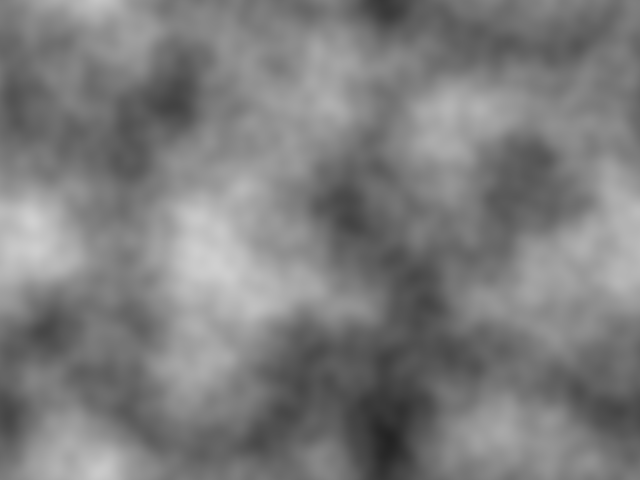
A WebGL 1 fragment shader for this texture:

```glsl
precision highp float;
// Soft grey clouds: seamless fractal gradient noise in four wrapped octaves.

uniform vec2 u_resolution;

const vec2 BASE_CELLS = vec2(4.0, 3.0);  // whole cells across the tile
const int OCTAVES = 4;
const float GAIN = 0.5;                  // amplitude ratio between octaves
const float FIRST_SEED = 5.0;
const float SEED_STEP = 37.0;
const float CONTRAST = 0.48;
const vec3 MEAN_GREY = vec3(0.49);
const float TAU = 6.2831853;
const float HASH_SIZE = 289.0;

// Integer scramble, exact in floats
float permute(float n) {
  return mod((34.0 * n + 1.0) * n, HASH_SIZE);
}

// Slope contributed by one lattice corner, wrapped at the tile edge
float cornerSlope(vec2 p, vec2 corner, vec2 cells, float seed) {
  vec2 wrapped = mod(corner, cells);
  float angle = TAU * permute(permute(wrapped.x + seed) + wrapped.y) / HASH_SIZE;
  return dot(vec2(cos(angle), sin(angle)), p - corner);
}

// Smooth signed noise that repeats after `cells`
float gradientNoise(vec2 p, vec2 cells, float seed) {
  vec2 corner = floor(p);
  vec2 blend = smoothstep(0.0, 1.0, p - corner);
  float lower = mix(cornerSlope(p, corner, cells, seed),
                    cornerSlope(p, corner + vec2(1.0, 0.0), cells, seed), blend.x);
  float upper = mix(cornerSlope(p, corner + vec2(0.0, 1.0), cells, seed),
                    cornerSlope(p, corner + vec2(1.0, 1.0), cells, seed), blend.x);
  return mix(lower, upper, blend.y);
}

// Sum of octaves, each with twice the cells of the last
float cloudNoise(vec2 uv) {
  vec2 cells = BASE_CELLS;
  float seed = FIRST_SEED;
  float amplitude = 1.0;
  float sum = 0.0;
  for (int i = 0; i < OCTAVES; i++) {
    sum += amplitude * gradientNoise(uv * cells, cells, seed);
    amplitude *= GAIN;
    cells *= 2.0;
    seed += SEED_STEP;
  }
  return sum;
}

void main() {
  vec2 uv = gl_FragCoord.xy / u_resolution;
  vec3 color = MEAN_GREY + CONTRAST * cloudNoise(uv);
  gl_FragColor = vec4(clamp(color, 0.0, 1.0), 1.0);
}
```
